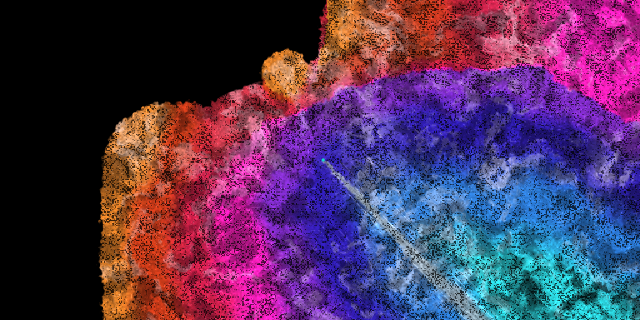
Give the GLSL for this background, as a Shadertoy shader.

```glsl
float hash(vec2 p) {
    return fract(sin(dot(p, vec2(127.1, 311.7))) * 43758.5453);
}

float noise(vec2 p) {
    vec2 i = floor(p), f = fract(p);
    f = f * f * (3.0 - 2.0 * f);
    return mix(mix(hash(i), hash(i + vec2(1, 0)), f.x),
               mix(hash(i + vec2(0, 1)), hash(i + vec2(1, 1)), f.x), f.y);
}

float fbm(vec2 p) {
    float sum = 0.0, amp = 0.5;
    for (int i = 0; i < 5; i++) {
        sum += amp * noise(p);
        p = mat2(1.6, 1.2, -1.2, 1.6) * p + 7.3;
        amp *= 0.5;
    }
    return sum;
}

// Signed distance to the crusted mass, negative inside
float massDistance(vec2 p) {
    vec2 q = vec2(0.54 - p.x, p.y - 0.455);
    float body = length(max(q, 0.0)) + min(max(q.x, q.y), 0.0) - 0.225;
    float rise = 0.695 + 0.28 * (p.x - 0.68) + 0.3 * max(p.x - 0.87, 0.0);
    float shoulder = max(0.95 * (p.y - rise), 0.67 - p.x);
    float knob = length(p - vec2(0.90, 0.76)) - 0.077;
    float tower = max(0.995 - p.x + 0.2 * max(p.y - 0.93, 0.0), 0.6 - p.y);
    return min(min(body, shoulder), min(knob, tower));
}

// Band position, from 0 at the rim to 7 at the core
float bandDepth(vec2 p) {
    float left = (p.x - 0.34 - 0.12 * smoothstep(0.35, 0.65, p.y))
               / (0.13 * (1.0 + 0.6 * max(0.35 - p.y, 0.0)));
    float arch = 0.795 - mix(0.42, 0.74, step(1.5, p.x)) * pow(abs(p.x - 1.5), 2.0);
    float below = arch - p.y;
    float top = p.x < 1.0 ? 1.6 : clamp((p.x - 1.04) / 0.26, 0.0, 3.1);
    top = max(top, 2.0 + min(below, 0.0) / 0.07);
    float upper = mix(top, 3.75 + max(below, 0.0) / 0.15, smoothstep(-0.01, 0.01, below));
    float knob = smoothstep(0.09, 0.06, length(p - vec2(0.90, 0.775)));
    float depth = min(left, upper) * (1.0 - knob);
    return min(depth, 5.0) + 0.65 * max(depth - 5.0, 0.0);
}

vec3 bandColor(float t) {
    vec3 bands[8] = vec3[8](
        vec3(0.74, 0.42, 0.13), vec3(0.66, 0.19, 0.08),
        vec3(0.68, 0.10, 0.24), vec3(0.82, 0.10, 0.62),
        vec3(0.42, 0.14, 0.66), vec3(0.15, 0.09, 0.58),
        vec3(0.14, 0.40, 0.70), vec3(0.14, 0.70, 0.73));
    t = clamp(t, 0.0, 6.999);
    int i = int(t);
    return mix(bands[i], bands[i + 1], smoothstep(0.1, 0.9, fract(t)));
}

// Soft pale deposits: xy is the centre, z the radius
float deposits(vec2 p) {
    vec3 spots[10] = vec3[10](
        vec3(0.78, 0.57, 0.09), vec3(1.03, 0.76, 0.08),
        vec3(1.15, 0.60, 0.08), vec3(1.23, 0.89, 0.08),
        vec3(1.62, 0.86, 0.10), vec3(1.56, 0.47, 0.07),
        vec3(1.92, 0.49, 0.07), vec3(0.40, 0.55, 0.07),
        vec3(1.32, 0.20, 0.11), vec3(1.17, 0.44, 0.09));
    float sum = 0.0;
    for (int i = 0; i < 10; i++) {
        vec2 d = (p - spots[i].xy) / spots[i].z;
        sum += exp(-dot(d, d));
    }
    return sum;
}

void mainImage(out vec4 fragColor, in vec2 fragCoord) {
    vec2 p = fragCoord / iResolution.y;
    vec2 warp = vec2(fbm(p * 9.0), fbm(p * 9.0 + 31.0)) - 0.48;
    vec2 crumble = vec2(noise(p * 110.0), noise(p * 110.0 + 17.0)) - 0.5;
    vec2 q = p + 0.10 * warp + 0.014 * crumble;

    // Coloured bands with ragged borders
    vec3 col = bandColor(bandDepth(q));

    // Pale flakes and dark hollows
    float clumps = fbm(q * 13.0 + 4.0 * warp);
    float flakes = fbm(q * 40.0 + 9.0);
    float pale = 0.75 * deposits(q) + 0.5 * smoothstep(0.48, 0.66, clumps);
    pale *= 0.3 + 0.7 * smoothstep(0.36, 0.56, flakes);
    col = mix(col, 0.35 * col + vec3(0.48, 0.46, 0.49), clamp(pale, 0.0, 0.85));
    col *= 0.68 + 0.42 * smoothstep(0.32, 0.58, fbm(q * 24.0 + 50.0));

    // Diagonal ridge with drawn-out fibres
    vec2 along = normalize(vec2(0.70, -0.72));
    vec2 r = p - vec2(1.01, 0.50);
    vec2 ridge = vec2(dot(r, along), dot(r, vec2(-along.y, along.x)));
    float fibres = noise(ridge * vec2(14.0, 170.0));
    float width = 0.008 + 0.05 * clamp(ridge.x, 0.0, 0.7);
    float spine = smoothstep(width, 0.2 * width, abs(ridge.y + 0.05 * warp.x * ridge.x + 0.01 * crumble.x))
                * smoothstep(-0.005, 0.01, ridge.x);
    float spray = exp(-abs(ridge.y) * 9.0) * smoothstep(-0.1, 0.2, ridge.x);
    col += 0.25 * spray * smoothstep(0.72, 0.95, fibres);
    col = mix(col, vec3(0.60, 0.64, 0.66) * (0.7 + 0.5 * fibres), 0.8 * spine);

    // Black pits, fine grain and bright specks
    float grain = hash(floor(p * 256.0) + 3.0);
    float pits = smoothstep(0.02, 0.45, grain + 1.1 * (flakes - 0.42));
    col *= mix(0.30, 1.12, pits) * (0.85 + 0.3 * noise(p * 170.0));
    float core = smoothstep(0.15, 0.0, abs(p.y - 0.10 + 0.08 * (p.x - 1.7)))
               * smoothstep(1.45, 1.7, p.x);
    col *= 1.0 - 0.65 * core * smoothstep(0.46, 0.62, fbm(q * 28.0 + 80.0));
    col += 0.12 * smoothstep(0.78, 0.95, noise(p * 190.0 + 40.0));
    col = mix(col, vec3(0.1, 0.85, 0.8), smoothstep(0.007, 0.003, length(r)));

    // Crumbly outline on black
    float d = massDistance(p + 0.035 * warp + 0.014 * crumble);
    float edge = 1.5 / iResolution.y;
    col *= smoothstep(edge, -edge, d);
    fragColor = vec4(clamp(col, 0.0, 1.0), 1.0);
}
```
